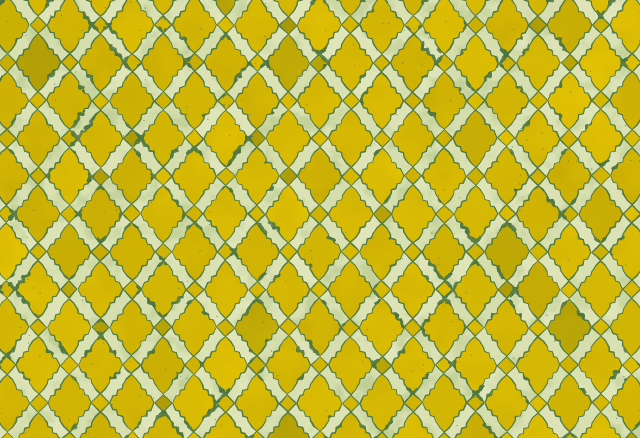
Reproduce this pattern procedurally as a Shadertoy shader.

```glsl
// Glazed mosaic: stepped, pointed yellow tiles on a centred lattice, framed by
// pale ribbons that meet at small yellow diamonds, with thin green grout.
// Each cell is folded to one quadrant and measured against a stepped outline.

#define ACROSS 10.24                 // repeats over the canvas width
#define CELL vec2(1.0, 1.21)         // lattice period, in repeats
#define SHIFT vec2(0.49, 0.08)       // lattice offset from the canvas centre
#define DIAMOND 0.142                // half diagonal of the small diamonds
#define GROUT 0.010                  // half width of the grout line
#define WOBBLE 0.022                 // hand-laid irregularity
#define OLIVE_SHARE 0.10             // share of darker tiles
#define YELLOW vec3(0.85, 0.73, 0.015)
#define OLIVE vec3(0.69, 0.62, 0.03)
#define CREAM vec3(0.88, 0.90, 0.73)
#define SAGE vec3(0.73, 0.79, 0.56)
#define GREEN vec3(0.28, 0.45, 0.25)

float hash(vec2 p) {
    return fract(sin(dot(p, vec2(127.1, 311.7))) * 43758.5453);
}

float noise(vec2 p) {
    vec2 i = floor(p), f = fract(p);
    f = f * f * (3.0 - 2.0 * f);
    return mix(mix(hash(i), hash(i + vec2(1, 0)), f.x),
               mix(hash(i + vec2(0, 1)), hash(i + vec2(1, 1)), f.x), f.y);
}

float fbm(vec2 p) {
    return 0.55 * noise(p) + 0.3 * noise(2.1 * p + 7.3) + 0.15 * noise(4.3 * p + 3.1);
}

// Signed distance to the stepped tile; q is folded into the first quadrant
float tileDistance(vec2 q) {
    const vec2 outline[8] = vec2[8](
        vec2(0.0, 0.46), vec2(0.08, 0.385), vec2(0.142, 0.29), vec2(0.153, 0.225),
        vec2(0.225, 0.205), vec2(0.243, 0.125), vec2(0.30, 0.112), vec2(0.352, 0.0));
    float nearest = 1e3, side = 1.0;
    for (int i = 0; i < 7; i++) {
        vec2 a = outline[i], e = outline[i + 1] - a, w = q - a;
        vec2 gap = w - e * clamp(dot(w, e) / dot(e, e), 0.0, 1.0);
        nearest = min(nearest, dot(gap, gap));
        bool crosses = (a.y > q.y) != (a.y + e.y > q.y);
        if (crosses && w.x < e.x * w.y / e.y) side = -side;
    }
    return side * sqrt(nearest);
}

float diamondDistance(vec2 q, float radius) {
    return (abs(q.x) + abs(q.y) - radius) * 0.7071;
}

// Glaze of a yellow piece: mostly bright, sometimes olive, softly clouded
vec3 yellowGlaze(vec2 id, vec2 p) {
    float cloud = fbm(p * 2.6 + 5.0 * hash(id));
    float dark = step(hash(id + 4.7), OLIVE_SHARE) * (0.65 + 0.35 * hash(id + 9.2));
    dark = max(dark, 0.45 * smoothstep(0.62, 1.0, hash(id + 2.3)) * cloud);
    vec3 color = mix(YELLOW, OLIVE, dark);
    return color * (0.95 + 0.07 * hash(id + 6.1) + 0.07 * (cloud - 0.5));
}

void mainImage(out vec4 fragColor, in vec2 fragCoord) {
    float pixel = ACROSS / iResolution.x;
    vec2 p = (fragCoord - 0.5 * iResolution.xy) * pixel - SHIFT;

    // Slow drift of the rows and fine unevenness of the cut edges
    vec2 laid = p + WOBBLE * (vec2(noise(p * 1.7), noise(p * 1.7 + 31.0)) - 0.5);
    laid += 0.6 * WOBBLE * (vec2(noise(p * 8.0), noise(p * 8.0 + 17.0)) - 0.5);

    // Nearest tile of the centred lattice; ids count half cells
    vec2 u = laid / CELL;
    vec2 center = floor(u + 0.5);
    vec2 away = abs(u - center);
    if (away.x + away.y > 0.5) center = floor(u) + 0.5;
    vec2 q = (u - center) * CELL, folded = abs(q), quadrant = sign(q);
    vec2 tileId = floor(2.0 * center + 0.5);
    vec2 ribbonId = tileId + 0.5 * quadrant;

    // Nearest small diamond, at a side or at an end of the tile
    vec2 toSide = folded - vec2(0.5 * CELL.x, 0.0);
    vec2 toEnd = folded - vec2(0.0, 0.5 * CELL.y);
    bool atSide = dot(toSide, toSide) < dot(toEnd, toEnd);
    vec2 diamondId = tileId + (atSide ? vec2(quadrant.x, 0.0) : vec2(0.0, quadrant.y));
    float radius = DIAMOND + 0.016 * (hash(diamondId + 1.9) - 0.5);
    float diamond = diamondDistance(atSide ? toSide : toEnd, radius);
    float tile = tileDistance(folded) + 0.008 * (hash(tileId + 3.3) - 0.5);

    // Pale ribbons with faint stains, then the yellow pieces
    float stain = smoothstep(0.48, 0.82, fbm(p * 3.4 + 11.0));
    vec3 color = mix(CREAM, SAGE, 0.55 * stain + 0.28 * hash(ribbonId));
    color = mix(color, yellowGlaze(tileId, p), smoothstep(pixel, -pixel, 2.0 * tile));
    color = mix(color, yellowGlaze(diamondId + 50.0, p), smoothstep(pixel, -pixel, 2.0 * diamond));

    // Grout with uneven width and a few chipped edges
    float seam = min(abs(tile), abs(diamond));
    float chip = smoothstep(0.74, 0.88, noise(p * 5.0 + 23.0)) * noise(p * 21.0);
    float width = GROUT * (0.6 + 0.8 * noise(p * 6.0)) + 0.035 * chip;
    float grout = smoothstep(0.6 * pixel, -0.6 * pixel, seam - width);
    color = mix(color, GREEN, grout * (0.8 + 0.2 * noise(p * 13.0)));

    // Sparse pits in the glaze
    vec2 pitCell = floor(p * 9.0);
    vec2 pitOffset = fract(p * 9.0) - 0.25 - 0.5 * vec2(hash(pitCell), hash(pitCell + 8.0));
    float pit = step(0.965, hash(pitCell + 2.0)) * smoothstep(0.16, 0.04, length(pitOffset));
    color = mix(color, GREEN, 0.5 * pit);

    fragColor = vec4(color, 1.0);
}
```
